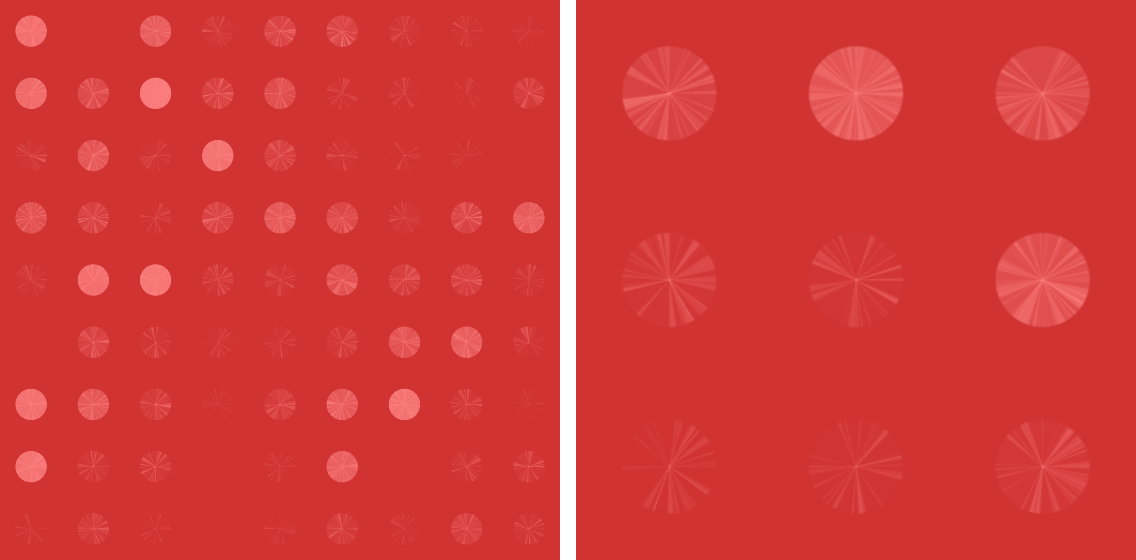
Left, the full canvas; right, a detail of the centre.
Write a three.js fragment shader that draws this pattern.

```glsl
#define CELLS 9.0
#define RADIUS 0.252
#define SOFT 0.0018
#define MAX_RAYS 64
#define THIN 0.010
#define WIDE 0.095
#define EMPTY_SHARE 0.07
#define GROUND vec3(0.818, 0.200, 0.200)
#define GLOW vec3(1.000, 0.515, 0.515)

const float TAU = 6.2831853;

varying vec2 vUv;

float hash(vec3 p) {
  p = fract(p * vec3(0.1031, 0.1030, 0.0973));
  p += dot(p, p.yzx + 33.33);
  return fract((p.x + p.y) * p.z);
}

// Soft coverage of everything below zero distance, in cell units
float cover(float distance) {
  float soft = SOFT * CELLS * 0.5;
  return 1.0 - smoothstep(-soft, soft, distance);
}

// Translucent wedges stacked around the centre of one cell
float burst(vec2 p, vec2 cell, float strength) {
  float r = length(p);
  float angle = atan(p.y, p.x + 1e-6);
  float count = mix(14.0, float(MAX_RAYS), strength);
  float clear = 1.0 - pow(strength, 4.0);
  for (int i = 0; i < MAX_RAYS; i++) {
    float id = float(i);
    if (id >= count) break;
    float heading = i == 0 ? 0.02 : TAU * hash(vec3(cell, id + 11.0));
    float spread = hash(vec3(cell, id + 97.0));
    float halfWidth = mix(THIN, WIDE, spread * spread * spread);
    float opacity = mix(0.12, 0.40, strength) * mix(0.4, 1.3, hash(vec3(cell, id + 211.0)));
    float turn = abs(mod(angle - heading + 0.5 * TAU, TAU) - 0.5 * TAU);
    clear *= 1.0 - opacity * cover(r * (turn - halfWidth));
  }
  return 1.0 - clear;
}

void main() {
  vec2 grid = vUv * CELLS;
  vec2 cell = mod(floor(grid), CELLS);
  vec2 p = fract(grid) - 0.5;
  float disc = cover(length(p) - RADIUS);

  // Each cell has its own strength; a few stay blank
  float strength = hash(vec3(cell + 3.0, 5.0));
  float light = 0.0;
  if (disc > 0.0 && strength > EMPTY_SHARE) {
    light = disc * burst(p, cell + 1.0, strength);
  }
  gl_FragColor = vec4(mix(GROUND, GLOW, light), 1.0);
}
```
